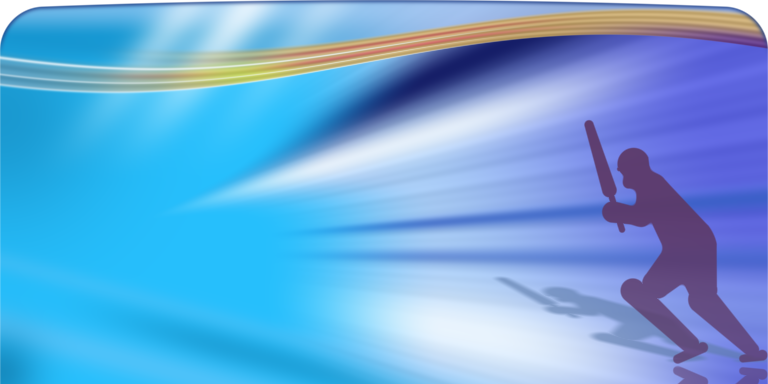
Write a Shadertoy shader that draws this background.

```glsl
const vec3 CYAN = vec3(0.15, 0.75, 0.99);
const vec3 TEAL = vec3(0.07, 0.50, 0.70);
const vec3 PALE = vec3(0.65, 0.79, 0.95);
const vec3 WHITE = vec3(0.95, 0.98, 1.0);
const vec3 VIOLET = vec3(0.36, 0.39, 0.87);
const vec3 NAVY = vec3(0.06, 0.09, 0.38);
const vec3 STREAK_BLUE = vec3(0.20, 0.37, 0.76);
const vec3 GOLD = vec3(0.82, 0.68, 0.40);
const vec3 RED = vec3(0.83, 0.34, 0.32);
const vec3 YELLOW = vec3(0.88, 0.86, 0.22);
const vec3 MAROON = vec3(0.40, 0.22, 0.50);
const vec3 PLUM = vec3(0.36, 0.22, 0.40);
const vec3 SHADOW = vec3(0.36, 0.48, 0.66);
const vec2 RAY_ORIGIN = vec2(0.08, 0.34);
const float FIGURE_X = 1.8;
const float GROUND = 0.055;
const float CORNER = 0.11;
const float ARCH = 0.022;

float bell(float x, float width) { return exp(-x * x / (width * width)); }

// Capsule whose radius runs from ra to rb
float limb(vec2 p, vec2 a, vec2 b, float ra, float rb) {
    vec2 d = b - a;
    float t = clamp(dot(p - a, d) / dot(d, d), 0.0, 1.0);
    return length(p - a - d * t) - mix(ra, rb, t);
}

float blend(float a, float b) {
    float h = max(1.5 - abs(a - b), 0.0);
    return min(a, b) - h * h / 6.0;
}

// Running batsman, measured in hundredths of the height
float figure(vec2 p) {
    vec2 q = (p - vec2(FIGURE_X, 0.0)) * 100.0;
    float body = limb(q, vec2(-10.2, 51.0), vec2(-1.0, 37.5), 4.0, 6.6);
    body = blend(body, limb(q, vec2(-2.0, 33.0), vec2(-9.0, 26.0), 5.5, 3.8));
    body = blend(body, limb(q, vec2(0.5, 35.0), vec2(3.0, 24.5), 6.3, 3.8));
    body = blend(body, limb(q, vec2(-10.2, 50.0), vec2(-13.0, 43.5), 3.6, 2.3));
    body = blend(body, limb(q, vec2(-13.0, 43.5), vec2(-20.4, 44.8), 2.2, 2.8));
    float pads = limb(q, vec2(-15.2, 24.3), vec2(-0.3, 10.4), 3.2, 2.4);
    pads = min(pads, limb(q, vec2(3.0, 22.0), vec2(15.8, 8.9), 3.8, 1.9));
    float feet = limb(q, vec2(-3.5, 6.5), vec2(3.0, 9.5), 1.2, 1.4);
    feet = min(feet, limb(q, vec2(13.5, 6.6), vec2(18.5, 7.5), 1.0, 1.4));
    float head = limb(q, vec2(-15.0, 57.3), vec2(-14.2, 55.5), 4.2, 3.6);
    head = min(head, limb(q, vec2(-18.7, 56.0), vec2(-14.0, 57.0), 0.6, 1.5));
    head = blend(head, limb(q, vec2(-16.3, 52.4), vec2(-12.0, 52.8), 1.5, 2.5));
    float bat = limb(q, vec2(-26.6, 67.5), vec2(-21.3, 50.5), 1.2, 1.9);
    bat = min(bat, limb(q, vec2(-21.3, 50.5), vec2(-18.0, 40.2), 0.8, 0.8));
    return min(min(blend(body, head), pads), min(feet, bat)) * 0.01;
}

// Cyan field with rays fanning out to the right
vec3 rays(vec2 p) {
    float s = (p.y - RAY_ORIGIN.y) / max(p.x - RAY_ORIGIN.x, 0.2);
    float grain = sin(s * 83.0) + 0.6 * sin(s * 149.0 + 1.3) + 0.4 * sin(s * 271.0 + 2.1);
    float right = smoothstep(1.1, 2.0, p.x + 0.35 * (p.y - 0.35));

    vec3 field = mix(CYAN, TEAL, 0.6 * bell(length(p - vec2(0.0, 0.70)), 0.28));
    float slant = p.y + 0.265 * p.x;
    field = mix(field, TEAL, 0.45 * bell(slant - 0.25, 0.05) * smoothstep(0.1, 0.6, p.x));
    field = mix(field, PALE, 0.3 * bell(slant - 0.15, 0.05) + 0.15 * bell(slant - 0.32, 0.03));
    field = mix(field, TEAL, 0.8 * bell(length(p - vec2(0.0, 0.03)), 0.1));

    vec3 fan = mix(PALE, VIOLET, right) + 0.018 * grain;
    float bright = bell(s - 0.30, 0.05) * (1.0 - smoothstep(1.15, 1.9, p.x));
    bright += bell(s + 0.18, 0.09) * (1.0 - smoothstep(1.25, 2.0, p.x));
    fan = mix(fan, WHITE, min(bright, 1.0) * 0.88);
    fan = mix(fan, PALE, 0.4 * right * bell(s + 0.08, 0.07));
    fan = mix(fan, STREAK_BLUE, 0.75 * bell(s - 0.076, 0.016) + 0.5 * bell(s + 0.007, 0.018));
    fan = mix(fan, NAVY, 0.95 * bell(s - 0.44, 0.075) * (1.0 - 0.5 * smoothstep(1.45, 1.9, p.x)));
    float reach = smoothstep(0.68, 1.16, p.x + 0.3 * bell(s - 0.3, 0.1));
    return mix(field, fan, reach * smoothstep(-0.46, -0.25, s));
}

void mainImage(out vec4 fragColor, in vec2 fragCoord) {
    vec2 p = fragCoord / iResolution.y;
    float px = 1.0 / iResolution.y;
    vec3 color = rays(p);

    // Ribbon edges and the glass above them
    float low = 0.835 - 0.075 * cos(2.454 * (p.x - 0.3));
    float high = 0.925 - 0.055 * cos(2.662 * (p.x - 0.52));
    float v = (p.y - low) / (high - low);
    vec3 glass = mix(TEAL * 1.15, vec3(0.70, 0.77, 0.93), smoothstep(0.3, 1.4, p.x));
    glass = mix(glass, PALE, 0.7 * smoothstep(0.90, 0.98, p.y));
    color = mix(color, glass, 0.85 * smoothstep(0.3, 1.0, v));

    // Slanted light beams from the top
    float across = p.x - 0.66 + 0.75 * (1.0 - p.y);
    float beams = 0.85 * bell(across, 0.08) + 0.6 * bell(across + 0.16, 0.07) + 0.4 * bell(across - 0.2, 0.07);
    color = mix(color, WHITE, min(beams, 1.0) * smoothstep(0.52, 1.0, p.y));

    // Ribbon with its strands
    float edge = px / (high - low);
    float inside = smoothstep(-edge, edge, v) * (1.0 - smoothstep(0.85, 1.05, v));
    float middle = smoothstep(0.15, 0.7, p.x) * (1.0 - smoothstep(1.1, 1.6, p.x));
    vec3 ribbon = mix(vec3(0.42, 0.60, 0.70), GOLD, smoothstep(0.0, 0.65, p.x));
    ribbon = mix(ribbon, RED, middle * (0.85 * bell(v - 0.36, 0.08) + 0.7 * bell(v - 0.68, 0.08)));
    ribbon = mix(ribbon, YELLOW, 0.85 * bell(length((p - vec2(0.62, 0.81)) * vec2(1.0, 4.0)), 0.15));
    ribbon = mix(ribbon, MAROON, smoothstep(1.4, 2.0, p.x) * (1.0 - smoothstep(0.1, 0.6, v)));
    ribbon += 0.05 * sin(v * 31.0 + p.x * 2.0);
    float cover = mix(0.7 * (1.0 - smoothstep(0.35, 0.7, v)), 0.88, smoothstep(0.2, 0.9, p.x));
    color = mix(color, ribbon, inside * cover);
    float threads = bell(v - 0.52, 0.035) + 0.6 * bell(v - 0.2, 0.025) + 0.7 * bell(v, 0.03);
    color = mix(color, WHITE, min(threads, 1.0) * 0.75 * (1.0 - smoothstep(0.8, 1.5, p.x)));

    // Cast shadow, reflection and figure
    float lift = (p.y - GROUND) / 0.35;
    float shade = 1.0 - smoothstep(-0.012, 0.02, figure(vec2(p.x + 0.36 * lift, GROUND + lift)));
    color = mix(color, SHADOW, 0.6 * shade * smoothstep(-0.01, 0.02, lift));
    float mirrored = 1.0 - smoothstep(-px, px, figure(vec2(p.x, 2.0 * GROUND - 0.01 - p.y)));
    color = mix(color, PLUM, 0.55 * mirrored * (1.0 - smoothstep(0.04, GROUND, p.y)));
    float solid = 1.0 - smoothstep(-px, px, figure(p));
    color = mix(color, PLUM, solid * mix(0.75, 0.92, smoothstep(0.1, 0.5, p.y)));

    // Arched frame with rounded upper corners
    vec2 corner = vec2(abs(p.x - 1.0) - 1.0, p.y + ARCH * (p.x - 1.0) * (p.x - 1.0) - 1.0) + CORNER;
    float frame = length(max(corner, 0.0)) + min(max(corner.x, corner.y), 0.0) - CORNER;
    float rim = bell(frame, 0.008) * smoothstep(0.85, 0.92, p.y);
    color = mix(color, STREAK_BLUE * 0.7, 0.75 * rim);
    color = mix(color, vec3(1.0), smoothstep(-px, px, frame));
    fragColor = vec4(clamp(color, 0.0, 1.0), 1.0);
}
```
